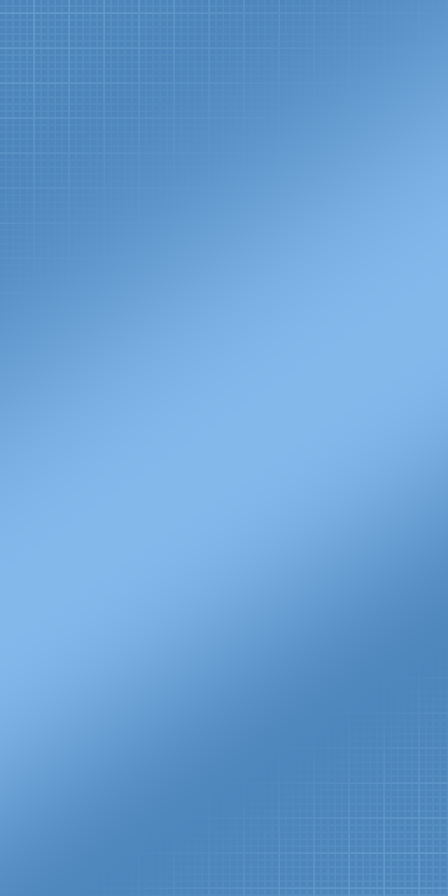
A Shadertoy shader for this background:

```glsl
// A soft diagonal band of light across a steel blue field, with a fine
// graph-paper grid that fades in towards the two dark corners.
// The band is a pair of smooth ramps; the grid is a repeated line distance.

// Coverage of vertical and horizontal lines repeated at the given spacing.
float gridLines(vec2 p, vec2 offset, float spacing, vec2 pixel) {
    vec2 dist = abs(mod(p - offset + 0.5 * spacing, spacing) - 0.5 * spacing);
    vec2 cover = clamp(0.5 + (0.00195 - dist) / pixel, 0.0, 1.0);
    return max(cover.x, cover.y);
}

void mainImage(out vec4 fragColor, in vec2 fragCoord) {
    // The canvas is one unit wide and two units tall.
    vec2 unitsPerPixel = vec2(1.0, 2.0) / iResolution.xy;
    vec2 p = fragCoord * unitsPerPixel;

    // Distance across the band, growing from the upper left to the lower right.
    float across = 2.0 - p.y + 0.68 * p.x;

    // Diagonal glow
    float glow = smoothstep(0.34, 1.30, across)
               * (1.0 - smoothstep(1.43, 2.16, across));
    vec3 color = mix(vec3(0.302, 0.526, 0.735), vec3(0.512, 0.720, 0.922), glow);

    // Fine and coarse grid, five fine cells to each coarse one
    vec2 offset = vec2(-0.00195, 0.01758);
    float fine = gridLines(p, offset, 0.015625, unitsPerPixel);
    float coarse = gridLines(p, offset, 0.078125, unitsPerPixel);
    float cornerFade = 1.0 - smoothstep(0.05, 0.88, across)
                     + smoothstep(2.02, 2.60, across);
    float lineAlpha = max(0.13 * fine, 0.27 * coarse) * cornerFade;
    color = mix(color, vec3(0.60, 0.80, 0.94), lineAlpha);

    fragColor = vec4(color, 1.0);
}
```
